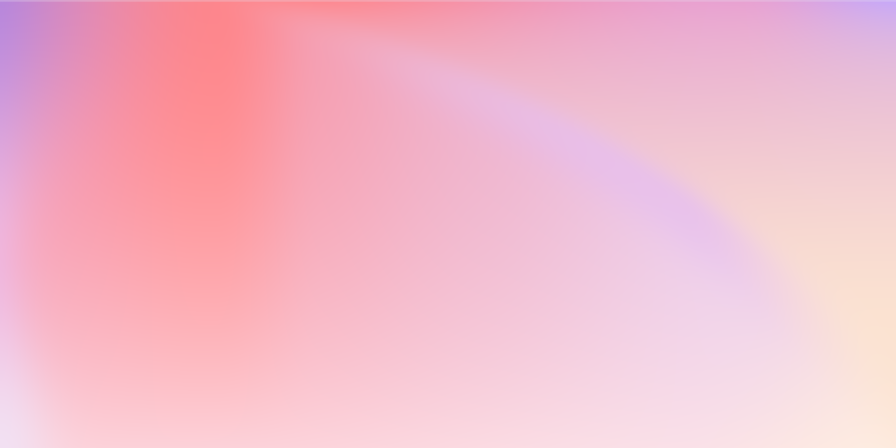
Give the GLSL for this background, as a Shadertoy shader.

```glsl
// Soft pastel backdrop: a coral column melting into pink, lilac and cream.
// Two colour fields meet along a curved ridge that carries a lilac glow;
// a violet veil covers the left side and a pale hairline trims the top.

#define RIDGE_START 0.28   // where the ridge leaves the top edge
#define RIDGE_SLOPE 0.80   // its initial descent
#define RIDGE_BEND  1.30   // how sharply it drops at the right
#define RIDGE_SOFT  0.060  // half width of the blend across it
#define GLOW_WIDTH  0.080  // lilac glow below the ridge
#define GLOW_GAIN   0.70
#define SKY_FALLOFF 0.15   // depth of the saturated top band
#define VEIL_TOP    0.100  // veil width at the top
#define VEIL_WAIST  0.038  // veil width at its narrowest
#define VEIL_FOOT   0.060  // veil width at the bottom
#define TRIM_HEIGHT 0.004  // hairline along the top edge
#define TRIM_GAIN   0.29

const vec3 CORAL  = vec3(1.00, 0.525, 0.54);
const vec3 ROSE   = vec3(0.965, 0.61, 0.68);
const vec3 PINK   = vec3(0.937, 0.69, 0.79);
const vec3 LILAC  = vec3(0.90, 0.74, 0.94);
const vec3 MIST   = vec3(0.915, 0.79, 0.925);
const vec3 CREAM  = vec3(0.985, 0.89, 0.82);
const vec3 VIOLET = vec3(0.71, 0.52, 0.86);
const vec3 TRIM   = vec3(0.90, 0.87, 0.93);

// Field below the ridge: hues run sideways and pale toward the bottom.
vec3 lowerField(vec2 p) {
    vec3 body = mix(vec3(0.97, 0.55, 0.63), CORAL, smoothstep(0.07, 0.23, p.x));
    body = mix(body, ROSE, smoothstep(0.24, 0.36, p.x));
    body = mix(body, PINK, smoothstep(0.30, 0.54, p.x));
    body = mix(body, MIST, smoothstep(0.48, 0.84, p.x));
    body = mix(body, CREAM, smoothstep(0.84, 1.04, p.x));
    vec3 pale = mix(vec3(0.99, 0.82, 0.85), vec3(0.98, 0.88, 0.91),
                    smoothstep(0.20, 0.80, p.x));
    pale = mix(pale, vec3(0.995, 0.925, 0.88), smoothstep(0.75, 1.0, p.x));
    float fade = mix(1.7, 2.2, smoothstep(0.22, 0.55, p.x));
    return mix(body, pale, pow(p.y, fade));
}

// Field above the ridge: a vivid top band fading into peach.
vec3 upperField(vec2 p) {
    vec3 band = mix(CORAL, vec3(0.91, 0.63, 0.82), smoothstep(0.28, 0.82, p.x));
    band = mix(band, vec3(0.77, 0.66, 0.98), smoothstep(0.82, 1.02, p.x));
    vec3 peach = mix(vec3(0.93, 0.75, 0.82), CREAM, smoothstep(0.04, 0.78, p.y));
    float depth = SKY_FALLOFF * (1.0 - 0.3 * smoothstep(0.75, 1.0, p.x));
    return mix(band, peach, 1.0 - exp(-p.y / depth));
}

// Signed distance to the ridge in canvas heights, positive below it.
float ridgeDistance(vec2 p, float aspect) {
    float t = p.x - RIDGE_START;
    float curve = RIDGE_SLOPE * t + RIDGE_BEND * t * t * t * t;
    float slope = (RIDGE_SLOPE + 4.0 * RIDGE_BEND * t * t * t) / aspect;
    return (p.y - curve) / length(vec2(1.0, slope));
}

// Lilac glow, tight above the ridge and wider below it, pink at its tail.
vec3 addRidgeGlow(vec3 color, float d, float x) {
    float width = d < 0.0 ? 0.6 * GLOW_WIDTH : GLOW_WIDTH;
    float along = smoothstep(0.30, 0.70, x) * (1.0 - smoothstep(0.76, 0.99, x));
    vec3 tint = mix(LILAC, vec3(0.96, 0.82, 0.88), smoothstep(0.76, 0.92, x));
    return mix(color, tint, GLOW_GAIN * along * exp(-d * d / (width * width)));
}

// Left veil: violet at the top, orchid in the middle, near white below.
vec3 addVeil(vec3 color, vec2 p) {
    vec3 veil = mix(VIOLET, vec3(0.94, 0.71, 0.86), smoothstep(-0.08, 0.58, p.y));
    veil = mix(veil, vec3(0.95, 0.88, 0.95), smoothstep(0.55, 1.02, p.y));
    float width = mix(VEIL_TOP, VEIL_WAIST, smoothstep(0.0, 0.60, p.y));
    width = mix(width, VEIL_FOOT, smoothstep(0.65, 1.0, p.y));
    float edge = mix(1.4, 2.1, smoothstep(0.55, 1.0, p.y));
    return mix(color, veil, exp(-pow(p.x / width, edge)));
}

void mainImage(out vec4 fragColor, in vec2 fragCoord) {
    // Canvas units, with y measured downward from the top edge.
    vec2 p = fragCoord / iResolution.xy;
    p.y = 1.0 - p.y;

    // Join both fields across the ridge, softer toward its right end.
    float d = ridgeDistance(p, iResolution.x / iResolution.y);
    float soft = RIDGE_SOFT * (1.0 + smoothstep(0.78, 0.96, p.x));
    float below = smoothstep(-soft, soft, d);
    vec3 color = mix(upperField(p), lowerField(p), below);

    // Light the ridge, then lay the veil over the left side.
    color = addRidgeGlow(color, d, p.x);
    color = addVeil(color, p);

    // Trim the top edge.
    float trim = 1.0 - smoothstep(0.5 * TRIM_HEIGHT, 1.4 * TRIM_HEIGHT, p.y);
    color = mix(color, TRIM, TRIM_GAIN * trim);
    fragColor = vec4(color, 1.0);
}
```
